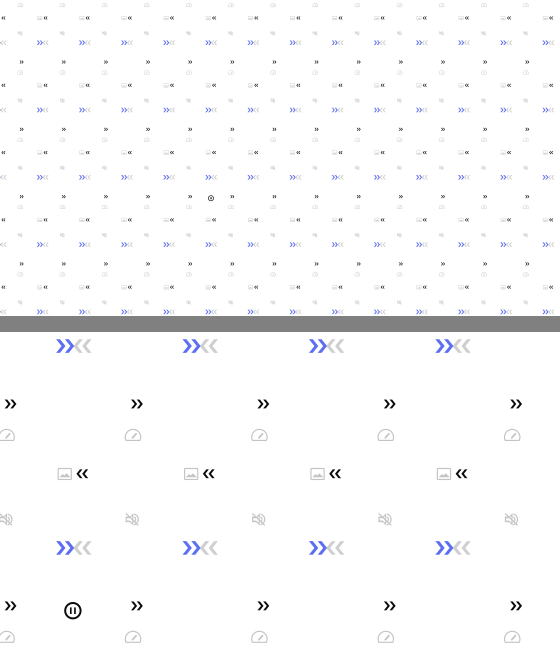
Top, the full canvas; bottom, a detail of the centre.
A Shadertoy shader for this pattern:

```glsl
// Layout units: the canvas is 432 units high, anchors are measured from the top left
const float CANVAS_HEIGHT = 432.0;
const vec2 TILE = vec2(57.6, 92.0);
const int SAMPLES = 3;

const vec2 GAUGE_AT = vec2(27.8, 7.0);
const vec2 REWIND_AT = vec2(4.7, 24.6);
const vec2 PHOTO_AT = vec2(54.3, 24.7);
const vec2 MUTE_AT = vec2(27.4, 45.4);
const vec2 BLUE_AT = vec2(54.5, 58.4);
const vec2 GRAY_AT = vec2(62.4, 58.4);
const vec2 FORWARD_AT = vec2(29.6, 84.8);
const vec2 PAUSE_AT = vec2(288.4, 271.0);

const vec3 PAPER = vec3(1.0);
const vec3 BLACK = vec3(0.04);
const vec3 BLUE = vec3(0.36, 0.43, 0.95);
const vec3 GRAY = vec3(0.81);
const vec3 LINE_GRAY = vec3(0.77);

const float LINE = 0.27;         // half width of the thin icon strokes
const float SMALL_ARROW = 0.65;  // black arrows relative to the large ones

float boxDist(vec2 p, vec2 halfSize) {
    vec2 d = abs(p) - halfSize;
    return length(max(d, 0.0)) + min(max(d.x, d.y), 0.0);
}

float segmentDist(vec2 p, vec2 a, vec2 b) {
    vec2 ab = b - a;
    return length(p - a - ab * clamp(dot(p - a, ab) / dot(ab, ab), 0.0, 1.0));
}

float outline(float d) {
    return abs(d) - LINE;
}

// Two chevrons pointing right, with flat ends
float doubleArrow(vec2 p) {
    const float slope = 0.8, halfHeight = 3.1, halfWidth = 0.88, offset = 2.0;
    p.x = abs(p.x + slope * (abs(p.y) - 0.5 * halfHeight)) - offset;
    return max((abs(p.x) - halfWidth) / length(vec2(1.0, slope)), abs(p.y) - halfHeight);
}

// Dial with a flat base and a needle
float gauge(vec2 p) {
    float dome = max(length(p + vec2(0.0, 0.9)) - 3.5, -p.y - 2.4);
    float needle = segmentDist(p, vec2(-0.2, -1.2), vec2(1.4, 0.6)) - 0.4;
    return min(outline(dome), needle);
}

// Framed landscape with two peaks
float photo(vec2 p) {
    float frame = outline(boxDist(p, vec2(2.7, 2.2)) - 0.3);
    float peaks = min(p.y + abs(p.x + 0.9), p.y - 0.3 + abs(p.x - 0.8)) * 0.7;
    return min(frame, max(peaks, -p.y - 1.5));
}

// Speaker with sound waves, struck through
float mute(vec2 p) {
    float halfHeight = max(0.9, p.x + 1.9);
    float speaker = max((abs(p.y) - halfHeight) * 0.75, abs(p.x + 1.2) - 1.5);
    float r = length(p - vec2(0.3, 0.0));
    float waves = max(min(outline(r - 1.3), outline(r - 2.5)), 0.9 - p.x);
    float strike = segmentDist(p, vec2(-2.7, 2.6), vec2(2.7, -2.6)) - LINE;
    return min(min(outline(speaker), waves), strike);
}

// Ring around two bars
float pauseButton(vec2 p) {
    float ring = abs(length(p) - 3.5) - 0.45;
    return min(ring, boxDist(vec2(abs(p.x) - 0.95, p.y), vec2(0.38, 1.5)));
}

// Position relative to an anchor, y upwards
vec2 local(vec2 p, vec2 anchor) {
    return p - vec2(anchor.x, CANVAS_HEIGHT - anchor.y);
}

// Position relative to the nearest copy of an anchor
vec2 tiled(vec2 p, vec2 anchor) {
    return (fract(local(p, anchor) / TILE + 0.5) - 0.5) * TILE;
}

void paint(inout vec3 color, vec3 ink, float d, float blur) {
    color = mix(color, ink, clamp(0.5 - d / blur, 0.0, 1.0));
}

vec3 pattern(vec2 p, float blur) {
    const vec2 mirror = vec2(-1.0, 1.0);
    vec3 color = PAPER;
    paint(color, LINE_GRAY, gauge(tiled(p, GAUGE_AT)), blur);
    paint(color, LINE_GRAY, photo(tiled(p, PHOTO_AT)), blur);
    paint(color, LINE_GRAY, mute(tiled(p, MUTE_AT)), blur);
    paint(color, GRAY, doubleArrow(tiled(p, GRAY_AT) * mirror), blur);
    paint(color, BLUE, doubleArrow(tiled(p, BLUE_AT)), blur);
    float rewind = doubleArrow(tiled(p, REWIND_AT) * mirror / SMALL_ARROW);
    float forward = doubleArrow(tiled(p, FORWARD_AT) / SMALL_ARROW);
    paint(color, BLACK, min(rewind, forward) * SMALL_ARROW, blur);
    paint(color, BLACK, pauseButton(local(p, PAUSE_AT)), blur);
    return color;
}

void mainImage(out vec4 fragColor, in vec2 fragCoord) {
    float unit = CANVAS_HEIGHT / iResolution.y;
    float count = float(SAMPLES);
    vec3 sum = vec3(0.0);
    // Average a grid of samples so thin strokes keep their weight
    for (int i = 0; i < SAMPLES * SAMPLES; i++) {
        vec2 offset = (vec2(i % SAMPLES, i / SAMPLES) + 0.5) / count - 0.5;
        sum += pattern((fragCoord + offset) * unit, unit / count);
    }
    fragColor = vec4(sum / (count * count), 1.0);
}
```
